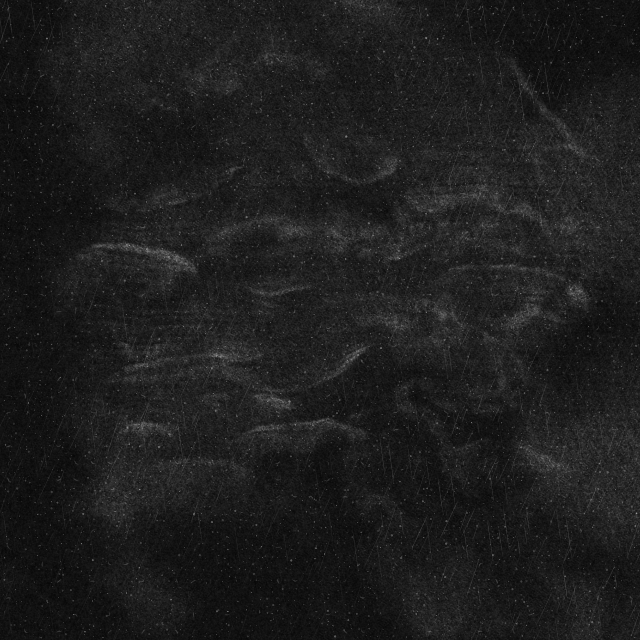
This texture is drawn by a Shadertoy shader. Its source:

```glsl
// A worn chalkboard: near-black cloudy slate with wiped chalk smears in a broad
// central disc. Layers of noise give clouds and wisps; loops place the smears,
// and hashed cells scatter steep scratches, curled fibres and dust specks.

float hash(vec2 p) {
    return fract(sin(dot(p, vec2(127.1, 311.7))) * 43758.5453);
}

float noise(vec2 p) {
    vec2 i = floor(p), f = fract(p);
    f = f * f * (3.0 - 2.0 * f);
    return mix(mix(hash(i), hash(i + vec2(1, 0)), f.x),
               mix(hash(i + vec2(0, 1)), hash(i + vec2(1, 1)), f.x), f.y);
}

float fbm(vec2 p) {
    float sum = 0.0, amp = 0.5;
    for (int i = 0; i < 5; i++) {
        sum += amp * noise(p);
        p = mat2(1.6, 1.2, -1.2, 1.6) * p + 7.3;
        amp *= 0.5;
    }
    return sum;
}

mat2 rotation(float a) {
    return mat2(cos(a), sin(a), -sin(a), cos(a));
}

// Wiped patches: bent ellipses with a one-sided chalky rim and brushed streaks
float smears(vec2 p, vec2 warp) {
    float light = 0.0;
    for (int i = 0; i < 26; i++) {
        float k = float(i);
        float a = hash(vec2(k, 3.1)), b = hash(vec2(k, 8.7)), c = hash(vec2(k, 5.3));
        float y = 0.26 + 0.52 * (k + a) / 26.0;
        vec2 q = p - vec2(0.22 + 0.68 * fract(k * 0.618 + 0.2 * b), y);
        q = rotation((c - 0.5) * 0.5) * q + warp * 0.06;
        q.y += (b - 0.5) * 5.0 * q.x * q.x;
        float d = length(q / vec2(0.045 + 0.09 * a, 0.014 + 0.026 * c));
        float side = smoothstep(-0.015, 0.02, q.y * sign(b - 0.5) + 0.3 * q.x * (a - 0.4));
        float rim = exp(-pow((d - 0.9) * (d > 0.9 ? 8.0 : 3.5), 2.0)) * side;
        float fill = 1.0 - smoothstep(0.2, 1.1, d);
        float streak = 0.3 + 1.2 * noise(vec2(q.x * 12.0, q.y * 230.0) + k);
        light += (0.35 * fill + 0.85 * rim) * streak * (0.3 + 0.7 * hash(vec2(k, 1.9)));
    }
    return light;
}

// Thin straight scratches in long cells leaning by the given angle
float scratches(vec2 p, float angle, float seed) {
    vec2 q = rotation(angle) * p * vec2(75.0, 11.0) + seed;
    q.y += hash(vec2(floor(q.x), seed)) * 5.0;
    vec2 id = floor(q), f = fract(q);
    float x = 0.2 + 0.6 * hash(id + 2.3) + 0.15 * (f.y - 0.5);
    float len = 0.1 + 0.38 * hash(id + 6.1);
    float line = 1.0 - smoothstep(0.02, 0.09, abs(f.x - x));
    float ends = 1.0 - smoothstep(len * 0.5, len, abs(f.y - 0.5));
    return line * ends * step(0.45, hash(id + 9.4)) * hash(id + 4.8);
}

// Round dust specks, one at most in each cell
float specks(vec2 p, float cells, float density) {
    vec2 q = p * cells, id = floor(q);
    vec2 centre = 0.2 + 0.6 * vec2(hash(id + 1.7), hash(id + 5.9));
    float radius = cells * mix(0.0011, 0.0026, pow(hash(id + 3.3), 3.0));
    float speck = 1.0 - smoothstep(radius * 0.35, radius, length(fract(q) - centre));
    return speck * step(hash(id + 8.2), density) * (0.3 + 0.7 * hash(id + 2.6));
}

// Short curled fibres
float fibres(vec2 p) {
    vec2 q = p * 38.0, id = floor(q);
    vec2 f = rotation(6.28 * hash(id + 4.4)) * (fract(q) - 0.5);
    f.y += (hash(id + 7.5) - 0.5) * 7.0 * f.x * f.x;
    float line = 1.0 - smoothstep(0.015, 0.055, abs(f.y));
    float ends = 1.0 - smoothstep(0.06, 0.2, abs(f.x));
    return line * ends * step(hash(id + 6.6), 0.4) * hash(id + 1.2);
}

void mainImage(out vec4 fragColor, in vec2 fragCoord) {
    vec2 p = fragCoord / iResolution.xy;
    vec2 warp = vec2(fbm(p * 7.0), fbm(p * 7.0 + 31.0)) - 0.5;

    // Cloudy slate, paler in patches outside the wiped disc
    float radius = length(p - vec2(0.51, 0.57));
    float disc = 1.0 - smoothstep(0.3, 0.5, radius + 0.2 * warp.x);
    float cloud = smoothstep(0.3, 0.68, fbm(p * 4.2 + warp * 0.8 + 4.0));
    float corner = smoothstep(0.4, 0.62, radius + 0.5 * warp.y);
    float slate = 0.064 + 0.05 * cloud + 0.05 * corner * cloud;

    // Chalk: smears, swirling wisps, fine brushing and a faint outer arc
    float ridge = 1.0 - abs(2.0 * fbm(p * vec2(3.5, 9.0) + warp * 2.2) - 1.0);
    float wisps = pow(ridge, 16.0) * smoothstep(0.4, 0.7, noise(p * vec2(5.0, 9.0) + 12.0));
    float brushing = noise(vec2(p.x * 5.0, p.y * 210.0 + warp.y * 9.0))
                   * smoothstep(0.45, 0.75, noise(p * vec2(4.0, 11.0) + 40.0));
    float arc = exp(-pow((radius - 0.44 + 0.04 * warp.y) * 140.0, 2.0))
              * smoothstep(0.5, 0.8, noise(p * 5.0 + 17.0)) * step(0.5, p.x);
    float chalk = 0.11 * smears(p, warp) + disc * (0.06 * wisps + 0.04 * brushing) + 0.06 * arc;
    chalk *= 0.1 + 1.8 * smoothstep(0.22, 0.75, fbm(p * 24.0));

    // Turned layers of grain break the chalk into powder
    float fine = noise(rotation(0.6) * p * 560.0 + 70.0);
    float coarse = noise(rotation(1.1) * p * 270.0 + 60.0);
    float powder = smoothstep(0.58, 0.92, noise(rotation(0.35) * p * 470.0 + 90.0));
    float mottle = fbm(p * 45.0 + 9.0);
    float value = (slate + chalk) * (0.25 + 0.7 * fine + 0.36 * coarse + 0.42 * mottle);
    value += powder * (0.02 + 0.5 * chalk + 0.05 * cloud * (0.4 + 0.6 * corner));

    // Scratches, fibres and dust
    float worn = smoothstep(0.3, 0.7, noise(p * 4.0 + 23.0));
    float lines = scratches(p, 0.3, 11.0) + scratches(p, -0.16, 47.0) + scratches(p, 0.42, 83.0);
    value += (0.035 + 0.06 * worn) * lines + 0.16 * fibres(p);
    value += 0.28 * specks(p, 58.0, 0.45) + 0.18 * specks(p + 0.37, 105.0, 0.38);

    fragColor = vec4(vec3(clamp(value, 0.0, 1.0)), 1.0);
}
```
